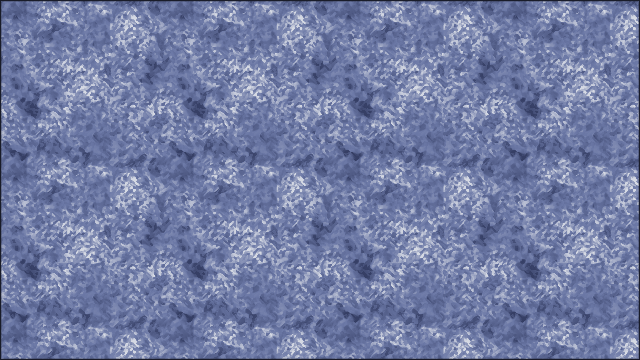
A Shadertoy shader for this pattern:

```glsl
// Mottled blue stucco: a repeating tile of flaky light patches and dark stains in a thin dark frame.

const float TAU = 6.2831853;

vec3 hash3(vec2 p) {
    vec3 q = fract(p.xyx * vec3(.1031, .1030, .0973));
    q += dot(q, q.yxz + 33.33);
    return fract((q.xxy + q.yzz) * q.zyx);
}

// Cellular noise that wraps on the unit tile: x = blended cell value, y = nearest distance
vec2 cells(vec2 p, float count, float sharpness) {
    vec2 g = p * count, base = floor(g);
    float sum = 0., total = 0., nearest = 9.;
    for (int j = -1; j <= 1; j++)
    for (int i = -1; i <= 1; i++) {
        vec2 cell = base + vec2(i, j);
        vec3 h = hash3(floor(mod(cell + .5, count)) + count);
        float d = distance(g, cell + h.xy);
        float weight = exp(-sharpness * d * d);
        sum += h.z * weight;
        total += weight;
        nearest = min(nearest, d);
    }
    return vec2(sum / total, nearest);
}

// Shortest offset between two points on the wrapped tile
vec2 wrapOffset(vec2 a, vec2 b) {
    return fract(a - b + .5) - .5;
}

// Light (positive) and dark (negative) patches: centre, radius, strength
float patches(vec2 p) {
    const vec4 blobs[12] = vec4[12](
        vec4(.83, .15, .09, 1.3), vec4(.50, .56, .09, 1.2), vec4(.69, .50, .06, .9),
        vec4(.01, .66, .08, 1.3), vec4(.33, .07, .07, 1.3), vec4(.30, .79, .12, .7),
        vec4(.82, .33, .14, .5), vec4(.46, .40, .15, .5), vec4(.36, .25, .06, -1.),
        vec4(.93, .45, .07, -.9), vec4(.16, .69, .10, -.9), vec4(.58, .95, .09, -.8));
    float sum = 0.;
    for (int i = 0; i < 12; i++) {
        vec2 d = wrapOffset(p, blobs[i].xy) / blobs[i].z;
        sum += blobs[i].w * exp(-dot(d, d));
    }
    return sum;
}

// Two dark stains, half a tile apart, each cut off along a straight right side
float stains(vec2 p) {
    float sum = 0.;
    for (int i = 0; i < 2; i++) {
        vec2 d = wrapOffset(p, vec2(.16 + .5 * float(i), .01 + .19 * float(i)));
        float side = 1. - smoothstep(-.006, .008, d.x);
        sum += side * exp(-d.x * d.x / .012) * (1. - smoothstep(.06, .13, abs(d.y)));
    }
    return sum;
}

vec3 ramp(float t) {
    vec3 mid = vec3(.42, .47, .65);
    return t < .42
        ? mix(vec3(.27, .31, .47), mid, clamp((t - .27) / .15, -.4, 1.))
        : mix(mid, vec3(.78, .80, .86), min((t - .42) / .36, 1.15));
}

void mainImage(out vec4 fragColor, in vec2 fragCoord) {
    // Repeats across and down, counted from the top left
    vec2 uv = fragCoord / iResolution.xy;
    vec2 p = fract(vec2(uv.x, 1. - uv.y) * vec2(3.84, 2.227));

    // Ragged outlines
    vec2 w = p + .008 * sin(TAU * p.yx * vec2(5., 4.)) + .005 * sin(TAU * p.yx * vec2(11., 13.));

    float broad = cells(w, 5., 5.).x - .5;
    float clump = cells(w, 13., 6.).x - .5;
    float chip = cells(w, 30., 9.).x - .5;
    float grain = cells(w, 62., 14.).x - .5;
    vec2 curl = cells(w, 23., 14.);

    // Cloudy tone, from stained to bare
    float tone = patches(w) - 1.1 * stains(p) + .7 * broad + .8 * clump + .5 * chip;
    float rough = smoothstep(-.4, .8, tone);

    // Flakes and broken curls crowd the light areas
    float t = .43 + .09 * tone;
    t += grain * (.08 + .20 * rough) + chip * .09;
    t += .13 * rough * smoothstep(.15, .35, grain + .4 * chip);
    float ring = 1. - smoothstep(.05, .17, abs(curl.y - .34));
    t += .12 * ring * rough * smoothstep(.5, .7, curl.x) * smoothstep(-.3, .1, grain);

    // Small dark pits
    t -= .12 * smoothstep(.2, .36, -clump - .5 * chip) * smoothstep(-.1, .2, grain);

    // Thin dark frame
    vec2 inset = min(fragCoord, iResolution.xy - fragCoord);
    float frame = clamp(.0035 * iResolution.y - min(inset.x, inset.y) + .5, 0., 1.);
    fragColor = vec4(mix(ramp(t), vec3(.10, .11, .16), frame), 1.);
}
```
